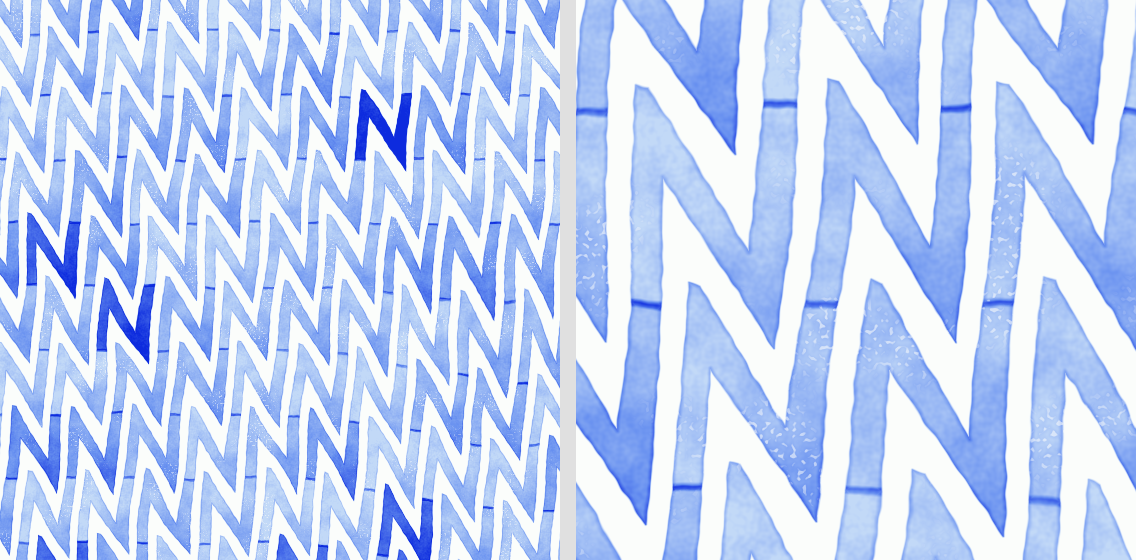
Left, the full canvas; right, a detail of the centre.
Reproduce this pattern procedurally as a three.js fragment shader.

```glsl
// Rows of blue watercolour zigzag strokes, joined end to end in rising diagonal chains on white paper.

varying vec2 vUv;

// Lengths are in hundredths of the canvas.
const vec2 PITCH = vec2(10.68, 11.39);   // spacing across and down
const float ROW_SHIFT = 2.47;            // sideways step of each row
const vec2 FIRST_PEAK = vec2(48.4, 61.7);
const float STROKE_MIDDLE = 3.6;         // centre of a stroke, from its peak
const float SAG = 5.6;                   // droop at the lower right
const float DRIFT = 1.1;                 // slow hand-placed irregularity
const float WOBBLE = 0.14;               // shaky brush edge
const float SPREAD = 0.07;               // extra stroke thickness
const float STEM_FOOT = 12.89;           // joint height on the left stem
const float STEM_TOP = 1.5;              // joint height on the right stem
const float RIM_WIDTH = 0.32;
const float RIM_PIGMENT = 0.27;
const float POOL_PIGMENT = 0.26;
const float JOINT_PIGMENT = 0.6;
const float MOTTLE = 0.16;

const vec3 PAPER = vec3(0.985, 0.992, 0.985);
const vec3 PALE_WASH = vec3(0.76, 0.85, 0.97);
const vec3 MID_WASH = vec3(0.40, 0.56, 0.94);
const vec3 DEEP_WASH = vec3(0.05, 0.17, 0.87);

float hash(vec2 p) {
  return fract(sin(dot(p, vec2(127.1, 311.7))) * 43758.55);
}

vec2 gradientAt(vec2 cell) {
  float angle = 6.2832 * hash(cell);
  return vec2(cos(angle), sin(angle));
}

// Gradient noise, roughly -0.7 to 0.7
float noise(vec2 p) {
  vec2 i = floor(p), f = p - i;
  vec2 u = f * f * f * (f * (f * 6.0 - 15.0) + 10.0);
  vec2 e = vec2(1.0, 0.0);
  float low = mix(dot(gradientAt(i), f), dot(gradientAt(i + e), f - e), u.x);
  float high = mix(dot(gradientAt(i + e.yx), f - e.yx), dot(gradientAt(i + 1.0), f - 1.0), u.x);
  return mix(low, high, u.y);
}

// Signed distance to one stroke; origin at its peak, y downwards
float strokeDistance(vec2 p, float drop) {
  vec2 v[9];
  v[0] = vec2(-0.26, 0.0);
  v[1] = vec2(0.39, 0.2);
  v[2] = vec2(5.73, 9.5 + 0.5 * drop);
  v[3] = vec2(6.78, STEM_TOP);
  v[4] = vec2(8.6, STEM_TOP);
  v[5] = vec2(7.55, 15.3 + drop);
  v[6] = vec2(1.04, 5.4);
  v[7] = vec2(0.39, STEM_FOOT);
  v[8] = vec2(-1.43, STEM_FOOT);
  float nearest = 1e4, side = 1.0;
  vec2 prev = v[8];
  for (int k = 0; k < 9; k++) {
    vec2 a = v[k], e = prev - a, w = p - a;
    vec2 b = w - e * clamp(dot(w, e) / dot(e, e), 0.0, 1.0);
    nearest = min(nearest, dot(b, b));
    bool above = p.y >= a.y, below = p.y < prev.y, left = e.x * w.y > e.y * w.x;
    if ((above && below && left) || (!above && !below && !left)) side = -side;
    prev = a;
  }
  return side * sqrt(nearest);
}

// Pigment load inside a stroke, 0 pale to 1 deep
float pigmentLoad(vec2 q, float d, vec2 id) {
  float tone = hash(id + 3.7);
  float load = 0.36 * tone * tone + 0.02;
  load += 0.62 * smoothstep(0.92, 0.96, hash(id + 17.3));
  load += POOL_PIGMENT * smoothstep(3.0, 14.0, q.y) * smoothstep(0.5, 5.0, q.x);
  load += RIM_PIGMENT * (1.0 - smoothstep(0.0, RIM_WIDTH, -d));
  float jointY = q.x < 3.0 ? STEM_FOOT : STEM_TOP;
  float joint = 1.0 - smoothstep(0.12, 0.36, abs(q.y - jointY));
  return load + JOINT_PIGMENT * joint * (0.5 + 0.5 * hash(id + 8.1));
}

vec3 washColour(float load) {
  vec3 c = mix(PALE_WASH, MID_WASH, clamp(load * 2.0, 0.0, 1.0));
  return mix(c, DEEP_WASH, clamp(load * 2.0 - 1.0, 0.0, 1.0));
}

void main() {
  vec2 canvas = vUv * 100.0;
  float soft = 0.5 * fwidth(canvas.y) + 0.05;

  // Hand-painted layout
  vec2 p = (canvas - FIRST_PEAK) * vec2(1.0, -1.0);
  p.y -= SAG * smoothstep(0.5, 0.92, vUv.x) * (1.0 - smoothstep(0.3, 0.62, vUv.y));
  p += DRIFT * vec2(noise(canvas * 0.07 + 5.0), noise(canvas * 0.07 + 41.0));
  p += WOBBLE * vec2(noise(canvas * 0.9), noise(canvas * 0.9 + 23.0));

  // Strokes
  float cover = 0.0, load = 0.0;
  float row = floor(p.y / PITCH.y);
  for (int j = -1; j <= 1; j++) {
    float r = row + float(j);
    vec2 q = p - vec2(ROW_SHIFT, PITCH.y) * r;
    float column = floor((q.x - STROKE_MIDDLE) / PITCH.x + 0.5);
    q.x -= column * PITCH.x;
    vec2 id = vec2(column, r);
    float d = strokeDistance(q, 0.9 * hash(id + 29.0) - 0.45) - SPREAD;
    float mask = 1.0 - smoothstep(-soft, soft, d);
    load = mix(load, pigmentLoad(q, d, id), mask);
    cover = max(cover, mask);
  }

  // Washy mottling and paper grain
  float grain = noise(canvas * 3.1);
  float dryness = smoothstep(0.0, 0.4, noise(canvas * 0.16 + 9.0));
  load += MOTTLE * (noise(canvas * 0.35) + 0.5 * noise(canvas * 1.3) + 0.5 * grain);
  float speckle = dryness * smoothstep(0.12, 0.42, grain) * (1.0 - smoothstep(0.4, 0.8, load));
  vec3 wash = mix(washColour(load), PAPER, 0.6 * speckle);
  gl_FragColor = vec4(mix(PAPER, wash, cover), 1.0);
}
```
